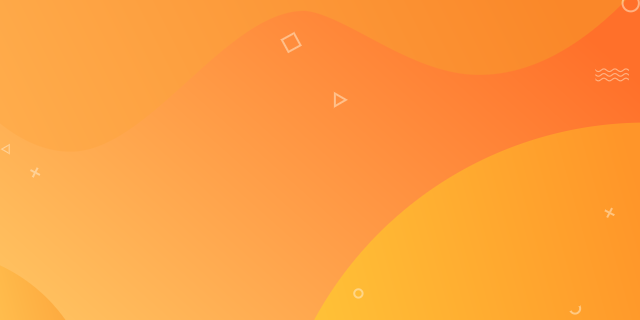
A Shadertoy shader for this background:

```glsl
// Warm orange backdrop: flowing wave, two large discs and small pale outline ornaments.

// Gradient colours (canvas height is 1, width is 2)
const vec3 BAND_LIGHT = vec3(1.00, 0.775, 0.385);
const vec3 BAND_DEEP  = vec3(1.00, 0.440, 0.165);
const vec3 WAVE_LIGHT = vec3(1.00, 0.680, 0.300);
const vec3 WAVE_DEEP  = vec3(0.98, 0.530, 0.160);
const vec3 DISC_LIGHT = vec3(1.00, 0.755, 0.215);
const vec3 DISC_DEEP  = vec3(1.00, 0.585, 0.160);
const vec3 CORNER_LIGHT = vec3(1.00, 0.740, 0.300);
const vec3 CORNER_DEEP  = vec3(0.99, 0.640, 0.230);
const vec3 ORNAMENT   = vec3(1.00, 0.930, 0.820);
const float ORNAMENT_ALPHA = 0.52;

// Wave turning points
const vec2 LEFT_TROUGH  = vec2(0.221, 0.526);
const vec2 CREST        = vec2(0.951, 0.966);
const vec2 RIGHT_TROUGH = vec2(1.497, 0.766);

// Discs: centre and radius
const vec3 BIG_DISC    = vec3(2.018, -0.562, 1.179);
const vec3 CORNER_DISC = vec3(-0.221, -0.302, 0.522);

// Half widths of the ornament strokes
const float BOLD = 0.0031;
const float THIN = 0.0018;

float coverage(float d) {
    return clamp(0.5 - d * iResolution.y, 0.0, 1.0);
}

mat2 rotation(float a) {
    return mat2(cos(a), sin(a), -sin(a), cos(a));
}

// Height of the wave edge: parabolas outside, eased steps between turning points
float waveHeight(float x) {
    if (x < LEFT_TROUGH.x) return LEFT_TROUGH.y + 1.81 * pow(LEFT_TROUGH.x - x, 2.0);
    if (x < CREST.x)
        return mix(LEFT_TROUGH.y, CREST.y, smoothstep(LEFT_TROUGH.x, CREST.x, x));
    if (x < RIGHT_TROUGH.x) {
        float t = (x - CREST.x) / (RIGHT_TROUGH.x - CREST.x);
        return mix(CREST.y, RIGHT_TROUGH.y, smoothstep(0.0, 1.0, pow(t, 0.82)));
    }
    return RIGHT_TROUGH.y + 1.11 * pow(x - RIGHT_TROUGH.x, 2.0);
}

float disc(vec2 p, vec3 shape) {
    return length(p - shape.xy) - shape.z;
}

float ring(vec2 p, float radius) {
    return abs(length(p) - radius) - BOLD;
}

float squareOutline(vec2 p, float halfSize) {
    return abs(max(abs(p.x), abs(p.y)) - halfSize) - BOLD;
}

// Right-pointing triangle given by its inner radius
float triangleOutline(vec2 p, float inner, float stroke) {
    return abs(max(-p.x, 0.5 * p.x + 0.866 * abs(p.y)) - inner) - stroke;
}

float crossMark(vec2 p, float arm) {
    p = abs(rotation(0.48) * p);
    p = vec2(max(p.x, p.y), min(p.x, p.y));
    return max(p.x - arm, p.y - BOLD);
}

float arc(vec2 p, float radius) {
    return max(ring(p, radius), -dot(p, vec2(0.47, -0.88)));
}

// Three stacked ripples
float ripples(vec2 p) {
    const float FREQUENCY = 182.0, AMPLITUDE = 0.0040, SPACING = 0.0145;
    float slope = FREQUENCY * AMPLITUDE * cos(FREQUENCY * p.x);
    float d = 1.0;
    for (int i = -1; i <= 1; i++) {
        float y = p.y - SPACING * float(i) - AMPLITUDE * sin(FREQUENCY * p.x);
        d = min(d, abs(y) / sqrt(1.0 + slope * slope) - THIN);
    }
    return max(d, abs(p.x) - 0.052);
}

void mainImage(out vec4 fragColor, in vec2 fragCoord) {
    vec2 p = fragCoord / iResolution.y;

    // Base band and upper wave
    vec3 color = mix(BAND_LIGHT, BAND_DEEP, clamp(dot(p, vec2(0.353, 0.397)), 0.0, 1.0));
    vec3 wave = mix(WAVE_LIGHT, WAVE_DEEP, clamp(0.5 * p.x + 0.25 * (p.y - 0.5), 0.0, 1.0));
    color = mix(color, wave, coverage((waveHeight(p.x) - p.y) * 0.8));

    // Lower discs
    vec3 big = mix(DISC_LIGHT, DISC_DEEP, clamp(0.9 * (p.x - 1.0) + 0.25 * p.y, 0.0, 1.0));
    color = mix(color, big, coverage(disc(p, BIG_DISC)));
    vec3 corner = mix(CORNER_LIGHT, CORNER_DEEP, clamp(p.x * 3.5 + p.y, 0.0, 1.0));
    color = mix(color, corner, coverage(disc(p, CORNER_DISC)));

    // Ornaments
    float d = squareOutline(rotation(-0.50) * (p - vec2(0.910, 0.867)), 0.0215);
    d = min(d, triangleOutline(p - vec2(1.058, 0.688), 0.0115, BOLD));
    d = min(d, triangleOutline(vec2(0.021, 0.534) - p * vec2(1.0, 1.0), 0.0078, THIN));
    d = min(d, crossMark(p - vec2(0.110, 0.461), 0.0165));
    d = min(d, crossMark(p - vec2(1.905, 0.335), 0.0165));
    d = min(d, ring(p - vec2(1.120, 0.083), 0.0130));
    d = min(d, ring(p - vec2(1.971, 0.990), 0.0255));
    d = min(d, arc(p - vec2(1.797, 0.036), 0.0160));
    d = min(d, ripples(p - vec2(1.913, 0.766)));
    color = mix(color, ORNAMENT, ORNAMENT_ALPHA * coverage(d));

    fragColor = vec4(color, 1.0);
}
```
